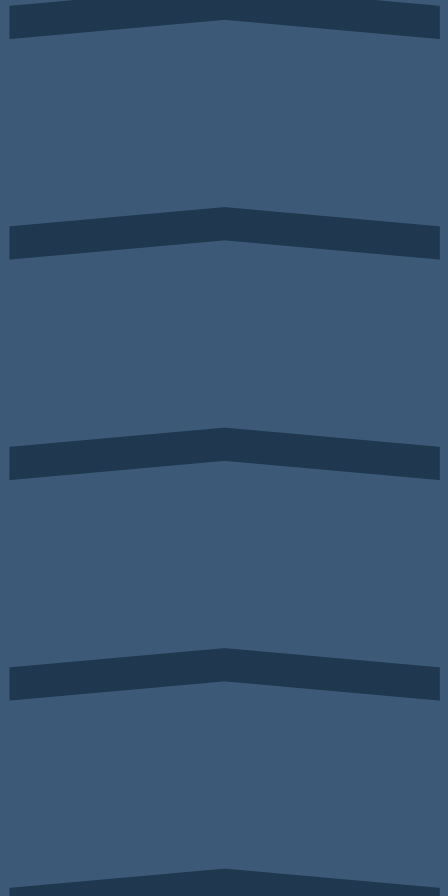
Write a Shadertoy shader that draws this pattern.

```glsl
// Wide, shallow chevron bands stacked down a flat slate-blue ground.
// Height is folded into one repeat with fract, and a sheared box distance
// with upright ends gives each band its smooth edges.

const vec3 GROUND = vec3(0.235, 0.353, 0.471);
const vec3 BAND = vec3(0.122, 0.220, 0.314);

const float PERIOD = 0.2461;         // band spacing, in canvas heights
const vec2 APEX = vec2(0.2507, 0.5042); // middle of one band at its peak
const vec2 HALF_SIZE = vec2(0.2402, 0.0186);
const float SLOPE = 0.0894;          // fall of each arm per unit of width

// Signed offset from the nearest multiple of the period
float repeatCentered(float value, float period) {
    return (fract(value / period + 0.5) - 0.5) * period;
}

// Coverage of a strip of given half width, softened over one pixel
float stripMask(float offset, float halfWidth, float pixel) {
    return clamp((halfWidth - abs(offset)) / pixel + 0.5, 0.0, 1.0);
}

// Chevron bands repeated vertically, cut off straight at both ends
float chevronMask(vec2 p, vec2 halfSize, float slope, float period, float pixel) {
    float height = repeatCentered(p.y + slope * abs(p.x), period);
    float body = stripMask(height, halfSize.y, pixel);
    float ends = stripMask(p.x, halfSize.x, pixel);
    return body * ends;
}

void mainImage(out vec4 fragColor, in vec2 fragCoord) {
    // Canvas is half a unit wide and one unit high
    vec2 p = fragCoord / iResolution.xy * vec2(0.5, 1.0) - APEX;
    float pixel = 1.0 / iResolution.y;

    float band = chevronMask(p, HALF_SIZE, SLOPE, PERIOD, pixel);
    fragColor = vec4(mix(GROUND, BAND, band), 1.0);
}
```
